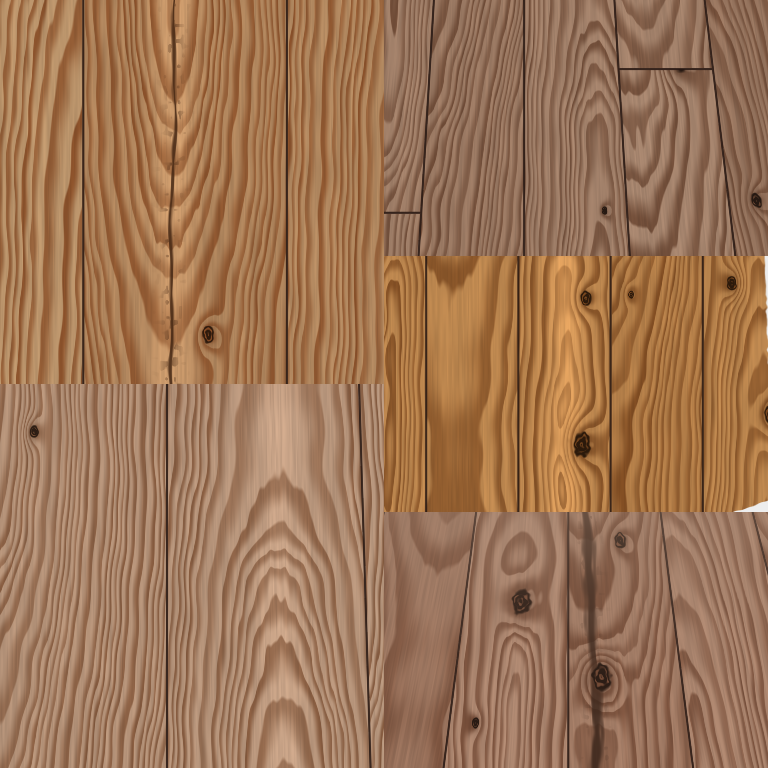
Reproduce this texture procedurally as a WebGL 2 fragment shader.

```glsl
#version 300 es
precision highp float;
// Five panels of softwood boards in two columns. Growth rings are contours of the
// distance to a buried, swaying pith; knots, one jittered point per cell along each
// board, bulge that distance. Layered sines bend the grain, fine streaks add fibre.

#define RING_WARP 0.0028
#define ARCH_DEPTH 0.05
#define ARCH_RATE 4.0
#define KNOT_CELL 0.17
#define KNOT_MIN 0.004
#define KNOT_MAX 0.016
#define SEAM_WIDTH 0.0021
#define FIBRE 0.11
#define RING_CONTRAST 0.92

uniform vec2 u_resolution;
out vec4 fragColor;

struct Panel {
    vec4 frame;   // lower left corner, size
    vec3 boards;  // seam origin, pitch at bottom, pitch at top
    vec3 early;   // pale wood between rings
    vec3 late;    // dark ring wood
    vec4 traits;  // rings per unit, knot chance, sapwood, pith crack width
    float heart;  // pith offset in the board right of the origin
};

float hash(vec2 p) {
    return fract(sin(dot(p, vec2(127.1, 311.7))) * 43758.5);
}

float noise(vec2 p) {
    vec2 i = floor(p), f = fract(p);
    f = f * f * (3.0 - 2.0 * f);
    vec2 e = vec2(1.0, 0.0);
    return mix(mix(hash(i), hash(i + e.xy), f.x),
               mix(hash(i + e.yx), hash(i + e.xx), f.x), f.y);
}

float sway(float y, float s) {
    return sin(y * 11.0 + s) + 0.6 * sin(y * 29.0 + s * 2.3) + 0.3 * sin(y * 67.0 + s * 4.1);
}

Panel choosePanel(vec2 uv) {
    if (uv.x < 0.5) {
        if (uv.y > 0.5)
            return Panel(vec4(0.0, 0.5, 0.5, 0.5), vec3(0.217, 0.53, 0.53), vec3(0.73, 0.58, 0.42),
                         vec3(0.52, 0.29, 0.14), vec4(78.0, 0.25, 1.0, 0.004), -0.016);
        return Panel(vec4(0.0, 0.0, 0.5, 0.5), vec3(0.435, 0.53, 0.5), vec3(0.73, 0.60, 0.50),
                     vec3(0.50, 0.33, 0.22), vec4(88.0, 0.4, 0.6, 0.0), 0.02);
    }
    float row = floor(uv.y * 3.0);
    vec4 frame = vec4(0.5, row / 3.0, 0.5, 1.0 / 3.0);
    if (row > 1.5)
        return Panel(frame, vec3(0.365, 0.275, 0.235), vec3(0.65, 0.52, 0.43),
                     vec3(0.42, 0.28, 0.20), vec4(120.0, 0.5, 0.0, 0.0), 0.03);
    if (row > 0.5)
        return Panel(frame, vec3(0.35, 0.24, 0.24), vec3(0.74, 0.53, 0.31),
                     vec3(0.48, 0.28, 0.12), vec4(115.0, 0.25, 1.0, 0.0), 0.0);
    return Panel(frame, vec3(0.48, 0.325, 0.24), vec3(0.68, 0.53, 0.44),
                 vec3(0.44, 0.28, 0.20), vec4(115.0, 0.4, 0.0, 0.012), -0.04);
}

// x: bulge of the ring distance, y: distance to the nearest knot in knot radii
vec2 knots(vec2 p, float seed, float chance, float width) {
    vec2 result = vec2(0.0, 9.0);
    for (int j = -1; j <= 1; j++) {
        vec2 cell = vec2(floor(p.y / KNOT_CELL) + float(j), seed);
        if (hash(cell) > chance) continue;
        vec2 centre = vec2((hash(cell + 5.3) - 0.5) * 0.6 * width,
                           (cell.x + 0.25 + 0.5 * hash(cell + 9.1)) * KNOT_CELL);
        float radius = mix(KNOT_MIN, KNOT_MAX, hash(cell + 2.7));
        float k = length((p - centre) * vec2(1.0, 0.7)) / radius;
        result.x += 2.8 * radius * exp(-k * k / 4.5);
        result.y = min(result.y, k);
    }
    return result;
}

void main() {
    vec2 uv = gl_FragCoord.xy / u_resolution;
    Panel panel = choosePanel(uv);
    vec2 q = (uv - panel.frame.xy) / panel.frame.zw;

    // Boards, with butt joints in the upper right panel
    float pitch = mix(panel.boards.y, panel.boards.z, q.y);
    float across = (q.x - panel.boards.x) / pitch;
    float index = floor(across);
    float along = fract(across);
    float width = 0.5 * pitch;
    float edge = min(along, 1.0 - along) * width;
    float seed = panel.traits.x * 0.13 + panel.frame.y * 7.0 + index * 3.7;
    bool jointed = panel.frame.x > 0.4 && panel.frame.y > 0.6 && mod(index, 3.0) == 1.0;
    if (jointed) {
        float gap = q.y - (0.543 + 0.187 * index);
        edge = min(edge, abs(gap) * panel.frame.w);
        seed += step(0.0, gap) * 1.9;
    }
    vec2 p = vec2((along - 0.5) * width, uv.y);

    // Ring distance
    bool first = index == 0.0;
    float heart = first ? panel.heart : (hash(vec2(seed, 1.0)) - 0.5) * 1.5 * width;
    float x = p.x - heart + RING_WARP * sway(p.y + p.x * 0.8, seed);
    float depth = ARCH_DEPTH * (1.1 + sin(p.y * ARCH_RATE + seed * 6.0)) + 0.003 * sway(p.y, seed + 4.0);
    vec2 knot = knots(p, seed, panel.traits.y, width);
    float rings = panel.traits.x * mix(0.75, 1.35, hash(vec2(seed, 2.0)));
    float v = rings * (length(vec2(x, depth)) + knot.x) + 0.25 * noise(vec2(p.x * 160.0, p.y * 22.0));
    v += 0.5 * sin(v * 0.9 + seed);
    float blur = fwidth(v);
    float t = fract(v);
    float ring = smoothstep(0.22, 0.8, t) * (1.0 - smoothstep(1.0 - clamp(blur, 0.1, 0.3), 1.0, t));
    ring *= 0.6 + 0.4 * hash(vec2(floor(v), seed));
    ring = mix(ring, 0.35, smoothstep(0.4, 0.9, blur));

    // Wood colour, sapwood band and fibre
    float tone = hash(vec2(seed, 3.0));
    vec3 early = mix(panel.early, panel.late, 0.3 * tone * tone);
    float sap = first ? panel.traits.z * exp(-x * x / 0.0007) : 0.0;
    early *= 1.0 + 0.18 * sap;
    vec3 color = mix(early, panel.late, ring * RING_CONTRAST * (1.0 - 0.4 * sap));
    float fibre = noise(vec2(p.x * 620.0, p.y * 24.0 + seed)) + 0.5 * noise(vec2(p.x * 230.0, p.y * 6.0));
    color *= 1.0 + FIBRE * (fibre - 0.75);

    // Ragged pith crack with flecks
    float crack = first ? panel.traits.w : 0.0;
    if (crack > 0.0) {
        float ragged = noise(vec2(x * 260.0, p.y * 42.0));
        float spine = 1.0 - smoothstep(0.2, 1.0, abs(x) / (crack * (0.3 + ragged)));
        float fleck = smoothstep(0.7, 0.85, noise(vec2(x * 170.0, p.y * 150.0))) * exp(-abs(x) / 0.007);
        color = mix(color, panel.late * 0.5, max(spine * 0.85, fleck * 0.7));
    }

    // Knots: stained halo, dark rim, ringed core
    float k = knot.y + 0.35 * (noise(p * 190.0) - 0.5);
    color = mix(color, panel.late * 0.85, 0.55 * exp(-max(k - 0.8, 0.0) * 1.6));
    vec3 core = panel.late * mix(0.35, 1.0, smoothstep(0.3, 0.9, noise(p * 230.0) * 0.7 + 0.3 * sin(k * 13.0)));
    color = mix(color, core, 1.0 - smoothstep(0.8, 1.05, k));

    // Seams, soft daylight on the lower right, sawn-off corner of the golden panel
    color = mix(color, vec3(0.15, 0.09, 0.07), 0.85 * (1.0 - smoothstep(0.3, 1.0, edge / SEAM_WIDTH)));
    if (panel.frame.x > 0.4 && panel.frame.y < 0.2) color = mix(color, vec3(0.65, 0.54, 0.46), 0.35 * q.y * q.y);
    if (panel.frame.x > 0.4 && abs(panel.frame.y - 0.333) < 0.01) {
        float offcut = max(q.x - 1.0 + 0.025 * (q.y - 0.6), (q.x - 0.91) * 0.5 - q.y);
        color = mix(color, vec3(0.93), smoothstep(-0.002, 0.004, offcut + 0.006 * (noise(q * 60.0) - 0.5)));
    }
    fragColor = vec4(color, 1.0);
}
```
